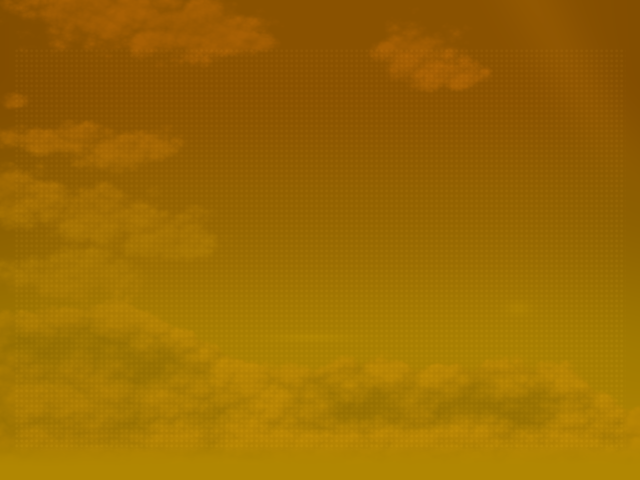
A Shadertoy shader for this background:

```glsl
// Amber evening sky with billowing clouds behind a faint panel of dots.

const vec3 SKY_TOP = vec3(0.545, 0.325, 0.005);
const vec3 SKY_MIDDLE = vec3(0.59, 0.405, 0.01);
const vec3 SKY_LOW = vec3(0.665, 0.505, 0.01);
const vec3 HAZE = vec3(0.70, 0.535, 0.01);
const vec3 CLOUD_ORANGE = vec3(0.67, 0.385, 0.02);
const vec3 CLOUD_GOLD = vec3(0.72, 0.52, 0.02);
const vec3 OLIVE_SHADE = vec3(0.57, 0.43, 0.01);
const float DOTS_PER_HEIGHT = 96.0;

// Loose clouds: centre in xy, radii in zw
const int PUFF_COUNT = 12;
const vec4 PUFFS[PUFF_COUNT] = vec4[](
    vec4(0.20, 0.965, 0.16, 0.06), vec4(0.39, 0.94, 0.14, 0.06),
    vec4(0.49, 0.91, 0.08, 0.025), vec4(0.875, 0.887, 0.08, 0.065),
    vec4(0.95, 0.842, 0.055, 0.025), vec4(0.026, 0.788, 0.035, 0.02),
    vec4(0.12, 0.712, 0.11, 0.03), vec4(0.26, 0.69, 0.09, 0.045),
    vec4(0.05, 0.59, 0.11, 0.055), vec4(0.19, 0.55, 0.14, 0.055),
    vec4(0.34, 0.505, 0.11, 0.055), vec4(0.15, 0.43, 0.13, 0.055));

vec2 hash2(vec2 cell) {
    vec3 q = fract(cell.xyx * vec3(0.1031, 0.1030, 0.0973));
    q += dot(q, q.yzx + 33.33);
    return fract((q.xx + q.yz) * q.zy);
}

// Distance to the nearest jittered cell point
float cellular(vec2 p) {
    vec2 base = floor(p);
    float nearest = 2.0;
    for (int j = -1; j <= 1; j++) {
        for (int i = -1; i <= 1; i++) {
            vec2 cell = base + vec2(i, j);
            vec2 delta = cell + hash2(cell) - p;
            nearest = min(nearest, dot(delta, delta));
        }
    }
    return sqrt(nearest);
}

// Layered rounded lobes, centred near zero
float billow(vec2 p) {
    float sum = 0.0, weight = 0.5;
    for (int i = 0; i < 4; i++) {
        sum += weight * (0.45 - cellular(p));
        p = mat2(0.8, 0.6, -0.6, 0.8) * p * 2.1 + 7.3;
        weight *= 0.5;
    }
    return sum;
}

float bump(float x, float centre, float width) {
    float d = (x - centre) / width;
    return exp(-d * d);
}

float ellipseGlow(vec2 p, vec2 centre, vec2 radius) {
    vec2 d = (p - centre) / radius;
    return exp(-dot(d, d));
}

vec3 skyColor(vec2 p) {
    vec3 sky = mix(SKY_MIDDLE, SKY_TOP, smoothstep(0.48, 0.85, p.y));
    sky = mix(SKY_LOW, sky, smoothstep(0.25, 0.57, p.y));
    sky = mix(HAZE, sky, smoothstep(0.0, 0.22, p.y));
    float side = smoothstep(0.35, 0.75, abs(p.x - 0.68));
    return sky * (1.0 - 0.06 * side * smoothstep(0.1, 0.35, p.y));
}

float looseClouds(vec2 p, float lobes) {
    float cover = 0.0;
    for (int i = 0; i < PUFF_COUNT; i++) {
        float d = length((p - PUFFS[i].xy) / PUFFS[i].zw) - 1.5 * lobes;
        cover = max(cover, smoothstep(1.25, 0.6, d));
    }
    return cover;
}

// Upper outline of the low cloud bank
float bankTop(float x) {
    return mix(0.355, 0.235, smoothstep(0.24, 0.60, x))
        + 0.033 * bump(x, 0.23, 0.06) + 0.028 * bump(x, 0.764, 0.07)
        + 0.018 * bump(x, 1.03, 0.13) - 0.09 * smoothstep(1.16, 1.33, x);
}

// Shaded undersides within the low bank
float bankShade(vec2 p, float lobes) {
    float shade = ellipseGlow(p, vec2(0.08, 0.275), vec2(0.24, 0.045));
    shade += 0.9 * ellipseGlow(p, vec2(0.32, 0.23), vec2(0.13, 0.055));
    shade += 0.6 * ellipseGlow(p, vec2(0.20, 0.12), vec2(0.26, 0.035));
    shade += ellipseGlow(p, vec2(0.75, 0.155), vec2(0.14, 0.055));
    shade += ellipseGlow(p, vec2(1.06, 0.155), vec2(0.17, 0.05));
    return clamp(shade - 1.6 * lobes, 0.0, 1.0);
}

float dotPanel(vec2 p) {
    vec2 cell = fract(p * DOTS_PER_HEIGHT + vec2(0.17, 0.67)) - 0.5;
    vec2 inset = vec2(0.636, 0.418) - abs(p - vec2(0.667, 0.481));
    float inside = smoothstep(-0.002, 0.002, min(inset.x, inset.y));
    return inside * smoothstep(0.42, 0.12, length(cell));
}

void mainImage(out vec4 fragColor, in vec2 fragCoord) {
    vec2 p = fragCoord / iResolution.xy * vec2(4.0 / 3.0, 1.0);
    float lobes = billow(p * vec2(11.0, 14.0));
    float relief = lobes - billow((p + vec2(-0.006, 0.012)) * vec2(11.0, 14.0));
    vec3 color = skyColor(p);

    // Slanting light at the upper right and thin wisps
    float beam = bump(p.x + 0.55 * p.y, 1.66, 0.07) * smoothstep(0.5, 0.85, p.y);
    color += vec3(0.035, 0.025, 0.005) * beam;
    float wisps = ellipseGlow(p, vec2(0.65, 0.297), vec2(0.08, 0.008))
        + ellipseGlow(p, vec2(1.08, 0.358), vec2(0.025, 0.014));
    color += vec3(0.03, 0.025, 0.0) * wisps;

    // Loose clouds
    vec3 cloud = mix(CLOUD_GOLD * 0.92, CLOUD_ORANGE, smoothstep(0.4, 0.9, p.y));
    float cover = looseClouds(p, lobes);
    color = mix(color, cloud, cover * clamp(0.65 + 1.2 * relief + 0.5 * lobes, 0.15, 0.95));

    // Low bank: lit rim over olive hollows, fading into haze
    float depth = bankTop(p.x) - p.y + 0.07 * lobes;
    float bank = smoothstep(-0.006, 0.014, depth) * smoothstep(0.02, 0.10, p.y);
    vec3 lit = CLOUD_GOLD * mix(0.93, 1.0, smoothstep(0.1, 0.5, p.x));
    vec3 body = mix(lit, OLIVE_SHADE, 0.85 * bankShade(p, lobes));
    body *= 1.0 + 0.14 * relief;
    color = mix(color, body, bank * 0.85);

    color += vec3(0.032, 0.026, 0.012) * dotPanel(p) - 0.004;
    fragColor = vec4(clamp(color, 0.0, 1.0), 1.0);
}
```
